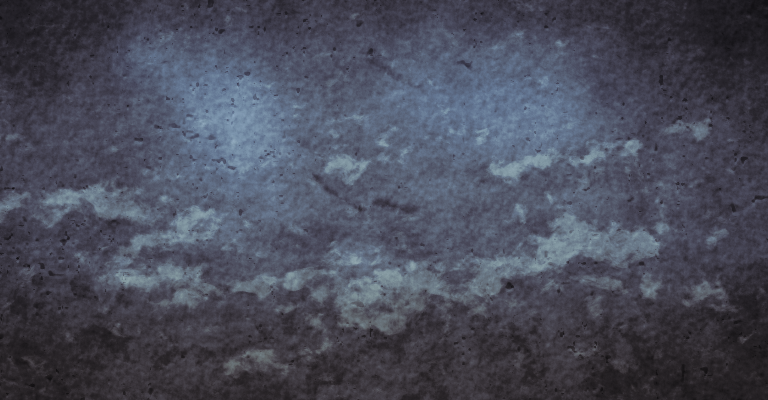
Give the GLSL for this texture, as a Shadertoy shader.

```glsl
// Weathered blue-grey stone wall with two soft glows, pale mineral streaks, pits and cracks.
#define GLOW_GAIN 2.2
#define PATCH_GAIN 2.2
#define MOTTLE_GAIN 2.0
#define STREAK_GAIN 2.4
#define GRAIN_GAIN 2.0
#define RELIEF_GAIN 1.9
#define PIT_DEPTH 1.7
#define CRACK_DEPTH 1.8
#define VIGNETTE 1.45

float hash(vec2 p) {
    vec3 q = fract(vec3(p.xyx) * 0.1031);
    q += dot(q, q.yzx + 33.33);
    return fract((q.x + q.y) * q.z);
}
float noise(vec2 p) {
    vec2 i = floor(p), f = fract(p);
    f = f * f * (3.0 - 2.0 * f);
    return mix(mix(hash(i), hash(i + vec2(1, 0)), f.x),
               mix(hash(i + vec2(0, 1)), hash(i + vec2(1, 1)), f.x), f.y);
}
float fbm(vec2 p) {
    float sum = 0.0, amp = 0.5;
    for (int i = 0; i < 5; i++) {
        sum += amp * noise(p);
        p = mat2(1.6, 1.2, -1.2, 1.6) * p + 17.3;
        amp *= 0.55;
    }
    return sum / 1.056;
}
// Soft elliptical bump
float bump(vec2 p, vec2 centre, vec2 size) {
    vec2 d = (p - centre) / size;
    return exp(-dot(d, d));
}
// Soft stroke along the segment from a to b
float stroke(vec2 p, vec2 a, vec2 b, float width) {
    vec2 d = b - a;
    float dist = length(p - a - d * clamp(dot(p - a, d) / dot(d, d), 0.0, 1.0)) / width;
    return exp(-dist * dist);
}
float glows(vec2 p) {
    return bump(p, vec2(0.56, 0.75), vec2(0.18, 0.17))
         + 0.35 * bump(p, vec2(0.62, 0.60), vec2(0.13, 0.10))
         + 0.85 * bump(p, vec2(1.16, 0.76), vec2(0.25, 0.16))
         + 0.4 * bump(p, vec2(1.40, 0.73), vec2(0.19, 0.14))
         + 0.5 * bump(p, vec2(0.36, 0.86), vec2(0.08, 0.08));
}
float paleStreaks(vec2 p) {
    float m = bump(p, vec2(0.96, 0.26), vec2(0.17, 0.07));
    m += 0.9 * stroke(p, vec2(1.20, 0.27), vec2(1.42, 0.38), 0.045);
    m += 0.9 * stroke(p, vec2(1.42, 0.39), vec2(1.60, 0.40), 0.055);
    m += 0.7 * stroke(p, vec2(0.40, 0.24), vec2(0.74, 0.32), 0.028);
    m += 0.75 * stroke(p, vec2(0.29, 0.31), vec2(0.50, 0.32), 0.028);
    m += 0.55 * stroke(p, vec2(0.02, 0.49), vec2(0.35, 0.50), 0.035);
    m += 0.6 * stroke(p, vec2(0.34, 0.40), vec2(0.49, 0.46), 0.045);
    m += 0.6 * stroke(p, vec2(0.76, 0.57), vec2(0.94, 0.61), 0.040);
    m += 0.65 * stroke(p, vec2(1.22, 0.54), vec2(1.58, 0.63), 0.028);
    m += 0.5 * stroke(p, vec2(1.58, 0.63), vec2(1.86, 0.70), 0.022);
    m += 0.5 * stroke(p, vec2(1.40, 0.28), vec2(1.90, 0.27), 0.028);
    m += 0.5 * stroke(p, vec2(0.60, 0.09), vec2(0.90, 0.16), 0.030);
    return min(m, 1.0);
}
// Ragged hollows where fine noise rises above a threshold
float hollows(vec2 p, float cells, float density) {
    float n = 0.75 * noise(p * cells) + 0.25 * noise(p * cells * 2.7 + 8.0);
    return smoothstep(0.0, 0.09, n - 0.86 + density);
}
vec3 ramp(float t) {
    vec3 tones[6] = vec3[6](vec3(0.16, 0.15, 0.18), vec3(0.23, 0.22, 0.27),
        vec3(0.29, 0.29, 0.36), vec3(0.35, 0.38, 0.45),
        vec3(0.40, 0.46, 0.55), vec3(0.48, 0.56, 0.63));
    float s = clamp(t, 0.0, 4.999);
    int i = int(s);
    vec3 c = mix(tones[i], tones[i + 1], s - float(i));
    return c * max(0.45, 1.0 + 0.25 * min(t, 0.0)) + 0.06 * clamp(t - 5.0, 0.0, 1.5);
}
void mainImage(out vec4 fragColor, in vec2 fragCoord) {
    vec2 p = fragCoord / iResolution.y;
    vec2 warp = vec2(fbm(p * 7.0), fbm(p * 7.0 + 31.0)) - 0.5;
    vec2 q = p + 0.07 * warp;
    // Broad light: bright middle band, dark borders, two glows
    float side = (p.x - 0.93) / 0.97, glow = glows(q);
    float band = smoothstep(0.08, 0.45, p.y) * (1.0 - 0.65 * smoothstep(0.55, 1.0, p.y));
    float tone = 1.05 + 1.75 * band - VIGNETTE * side * side * (0.6 + 0.4 * side * side);
    tone -= 0.8 * smoothstep(0.86, 1.0, p.y) + 0.3 * smoothstep(0.12, 0.0, p.y);
    tone -= bump(p, vec2(1.88, 0.93), vec2(0.32, 0.25)) + 0.6 * bump(p, vec2(0, 1), vec2(0.25));
    tone += GLOW_GAIN * glow;
    // Mottling and layered bands that climb toward the right
    vec2 layer = q - vec2(0, 0.15 * smoothstep(1.0, 1.9, p.x));
    float middle = bump(p, vec2(p.x, 0.40), vec2(1, 0.22));
    tone += MOTTLE_GAIN * (fbm(q * 10.0 + 5.0) - 0.5);
    tone += STREAK_GAIN * middle * (fbm(layer * vec2(4.0, 24.0)) - 0.5);
    float foot = 1.0 - smoothstep(0.2, 0.5, p.y);
    tone -= (0.25 + 0.6 * foot) * smoothstep(0.52, 0.66, fbm(q * 18.0 + 60.0));
    // Broken pale deposits
    float breakup = fbm(q * vec2(24.0, 34.0) + 9.0) - 0.5;
    float pale = smoothstep(0.3, 1.05, paleStreaks(p + 0.09 * warp) + 2.3 * breakup + 0.15 * middle);
    tone += PATCH_GAIN * pale;
    // Fine grain and side-lit relief
    tone += GRAIN_GAIN * (fbm(p * 95.0) - 0.5);
    tone += RELIEF_GAIN * (fbm(p * 55.0) - fbm(p * 55.0 + vec2(-0.2, 0.35)));
    // Cracks, then pits with a lit lower lip
    float crack = stroke(q, vec2(0.76, 0.56), vec2(0.90, 0.48), 0.009)
                + stroke(q, vec2(0.90, 0.48), vec2(1.04, 0.465), 0.009)
                + 0.7 * stroke(q, vec2(0.91, 0.84), vec2(1.06, 0.77), 0.008)
                + 0.7 * stroke(q, vec2(1.20, 0.53), vec2(1.38, 0.55), 0.009);
    tone -= CRACK_DEPTH * crack * smoothstep(0.35, 0.6, fbm(p * 30.0 + 4.0));
    float density = 0.25 * (fbm(p * 6.0 + 40.0) - 0.5) + 0.08 * bump(p, vec2(0.54, 0.72), vec2(0.16, 0.18));
    for (int i = 0; i < 3; i++) {
        float cells = 38.0 * pow(1.5, float(i));
        vec2 s = p * vec2(0.85, 1.0) + 3.7 * float(i);
        float pit = hollows(s, cells, density);
        tone += 0.6 * hollows(s + vec2(0.0, 0.008), cells, density) * (1.0 - pit) - PIT_DEPTH * pit;
    }
    // Cool glows and warm soil at the foot
    vec3 col = ramp(tone) + glow * vec3(-0.015, 0.0, 0.025);
    col *= mix(vec3(1.04, 1.0, 0.91), vec3(1.0), smoothstep(0.05, 0.42, p.y));
    fragColor = vec4(clamp(col * mix(vec3(1), vec3(1.04, 1.04, 0.99), pale), 0.0, 1.0), 1.0);
}
```
